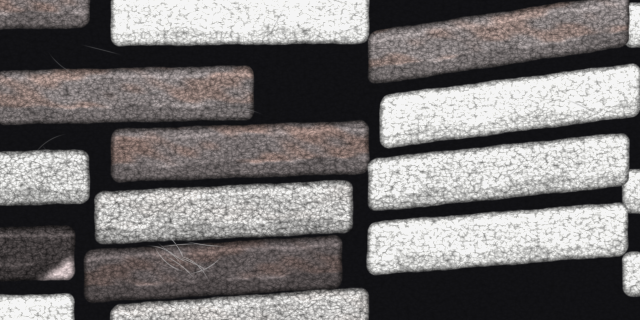
This texture is drawn by a WebGL 1 fragment shader. Its source:

```glsl
precision highp float;
uniform vec2 u_resolution;

const vec3 GAP = vec3(0.065, 0.065, 0.075);
const vec3 STEEL = vec3(1.0, 1.0, 0.99);
const vec3 TARNISH = vec3(1.05, 0.97, 0.97);
const vec3 RUST = vec3(1.17, 0.95, 0.88);

vec2 hash2(vec2 c) {
  vec2 s = vec2(dot(c, vec2(127.1, 311.7)), dot(c, vec2(269.5, 183.3)));
  return fract(sin(s) * 4375.85);
}

// Distance to the nearest scattered cell centre
float cells(vec2 p) {
  vec2 id = floor(p), f = fract(p);
  float best = 2.0;
  for (int j = -1; j <= 1; j++) {
    for (int i = -1; i <= 1; i++) {
      vec2 o = vec2(float(i), float(j));
      best = min(best, length(o + hash2(id + o) - f));
    }
  }
  return best;
}

float waves(vec2 p) {
  return 0.5 * sin(p.x * 19.0 + 2.0 * sin(p.y * 23.0))
       + 0.3 * sin(p.x * 47.0 - p.y * 31.0 + 1.3)
       + 0.2 * sin(p.x * 113.0 + p.y * 67.0);
}

float roundBox(vec2 q, vec2 halfSize, float radius) {
  vec2 e = abs(q) - halfSize + radius;
  return length(max(e, 0.0)) + min(max(e.x, e.y), 0.0) - radius;
}

float line(float x, float width) {
  return exp(-x * x / (width * width));
}

// Select one of six values by row number
float rowValue(vec3 upper, vec3 lower, float row) {
  vec3 n = vec3(0.0, 1.0, 2.0) - row;
  return dot(upper, 1.0 - step(0.5, abs(n)))
       + dot(lower, 1.0 - step(0.5, abs(n + 3.0)));
}

// Metal surface: mottling, facets, tarnish and dark rounded edges
vec3 barSurface(vec2 q, vec2 halfSize, float d, float tone, float grain, float seed) {
  float v = q.y / halfSize.y;
  float wobble = waves(q + seed);
  float bright = smoothstep(0.25, 0.7, tone);
  float lowFace = smoothstep(0.08, -0.08, v + 0.4 + 0.08 * wobble);
  float light = tone + (grain - 0.45) * mix(0.24, 0.66, bright);
  light *= 1.0 + 0.06 * wobble - 0.15 * lowFace;
  light += 0.14 * line(v + 0.4 + 0.08 * wobble, 0.07) * smoothstep(-0.3, 0.5, wobble);
  light += 0.12 * line(v - 0.66 + 0.06 * wobble, 0.08);
  // Bare metal on the chipped corner of the darkest bars
  float corner = smoothstep(0.95, 1.15, q.x / halfSize.x - 0.35 * v + 0.04 * wobble);
  light = mix(light, 0.6 + 0.35 * grain, corner * step(tone, 0.2));
  float rust = smoothstep(-0.3, 0.6, waves(q * vec2(0.5, 1.5) + seed)) * (1.0 - lowFace);
  vec3 tint = mix(mix(TARNISH, RUST, rust * smoothstep(0.2, 0.38, tone)), STEEL, bright);
  float edge = smoothstep(0.002, -0.018, d);
  return min(tint * light * mix(0.45, 1.0, edge), vec3(0.96));
}

// A stack of bars; drop = pitch and its change, slide = shift and its row
vec3 stack(vec3 base, vec2 p, float grain, vec2 origin, vec2 halfSize, vec2 drop,
           vec2 slide, vec2 tilt, vec3 upper, vec3 lower) {
  float aa = 1.0 / u_resolution.y;
  for (int i = 0; i < 6; i++) {
    float row = float(i);
    float tone = rowValue(upper, lower, row);
    float away = row - slide.y;
    vec2 q = p - origin;
    q.x -= slide.x * exp(-2.5 * away * away);
    q.y += row * (drop.x - drop.y * row) - q.x * (tilt.x + tilt.y * row);
    float seed = row * 1.73 + origin.x * 5.1;
    float d = roundBox(q, halfSize, 0.03) + 0.0025 * waves(q * 1.3 + seed);
    float cover = smoothstep(aa, -aa, d) * step(0.01, tone);
    base = mix(base, barSurface(q, halfSize, d, tone, grain, seed), cover);
  }
  return base;
}

// Curved hairs scattered around a centre
float fibres(vec2 p, vec2 centre, vec2 spread, float seed) {
  float ink = 0.0;
  for (int i = 0; i < 10; i++) {
    vec2 h = hash2(vec2(float(i), seed));
    vec2 q = p - centre - (hash2(h * 91.0) - 0.5) * spread;
    float a = (h.x - 0.5) * 2.6;
    q = vec2(q.x * cos(a) + q.y * sin(a), q.y * cos(a) - q.x * sin(a));
    float bend = q.y - (h.y - 0.5) * 9.0 * q.x * q.x;
    ink = max(ink, line(bend, 0.0022) * smoothstep(0.07, 0.02, abs(q.x)));
  }
  return ink;
}

void main() {
  vec2 p = gl_FragCoord.xy / u_resolution.y;
  vec2 warped = p + 0.004 * vec2(waves(p * 2.0), waves(p.yx * 2.0 + 3.0));
  float grain = 1.05 - 0.7 * cells(warped * vec2(62.0, 85.0)) - 0.5 * cells(warped * vec2(120.0, 150.0) + 7.0);
  grain = clamp(grain + 0.07, 0.0, 1.0);
  vec3 color = GAP * (0.85 + 0.3 * grain);

  // Stacks from the right edge, then left to right
  color = stack(color, p, grain, vec2(2.352, 0.93), vec2(0.408, 0.07), vec2(0.26, 0.0),
                vec2(0.0), vec2(0.02, 0.0), vec3(0.85, 0.0, 0.82), vec3(0.82, 0.0, 0.0));
  color = stack(color, p, grain, vec2(-0.17, 0.99), vec2(0.404, 0.085), vec2(0.3, 0.0125),
                vec2(0.56, 1.0), vec2(0.02, 0.0), vec3(0.4, 0.42, 0.68), vec3(0.2, 0.85, 0.0));
  color = stack(color, p, grain, vec2(0.75, 0.943), vec2(0.404, 0.083), vec2(0.22, 0.006),
                vec2(-0.125, 3.6), vec2(0.01, 0.012), vec3(0.88, 0.0, 0.39), vec3(0.63, 0.3, 0.62));
  color = stack(color, p, grain, vec2(1.555, 0.878), vec2(0.408, 0.084), vec2(0.208, 0.0),
                vec2(0.04, 1.0), vec2(0.15, -0.024), vec3(0.43, 0.86, 0.77), vec3(0.83, 0.0, 0.0));

  // Lint: one tuft and a few stray hairs
  color = mix(color, vec3(0.75), 0.5 * fibres(p, vec2(0.6, 0.2), vec2(0.16, 0.08), 4.0));
  color = mix(color, vec3(0.5), 0.3 * fibres(p, vec2(1.0, 0.55), vec2(1.8, 0.8), 9.0));
  gl_FragColor = vec4(color, 1.0);
}
```
